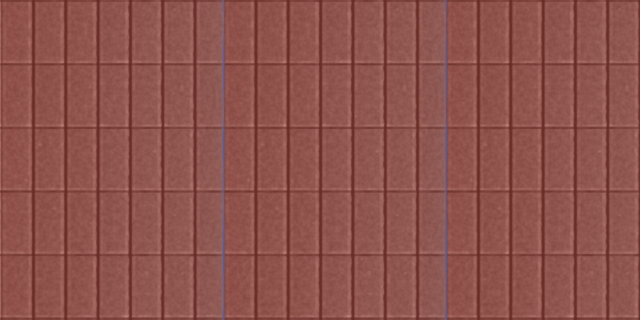
Reproduce this texture procedurally as a WebGL 1 fragment shader.

```glsl
precision highp float;
uniform vec2 u_resolution;

float hash(vec2 p) {
  vec3 q = fract(vec3(p.xyx) * 0.1031);
  q += dot(q, q.yzx + 33.33);
  return fract((q.x + q.y) * q.z);
}

vec2 gradient(vec2 cell) {
  float angle = 6.2832 * hash(cell);
  return vec2(cos(angle), sin(angle));
}

// Gradient noise, roughly -0.7 to 0.7
float noise(vec2 p) {
  vec2 i = floor(p), f = fract(p);
  vec2 u = f * f * f * (f * (f * 6.0 - 15.0) + 10.0);
  vec2 e = vec2(1.0, 0.0);
  float low = mix(dot(gradient(i), f), dot(gradient(i + e), f - e), u.x);
  float high = mix(dot(gradient(i + e.yx), f - e.yx),
                   dot(gradient(i + e.xx), f - e.xx), u.x);
  return mix(low, high, u.y);
}

// Flat-cored line with soft flanks, never thinner than a pixel
float line(float dist, float halfWidth) {
  float w = max(halfWidth, 0.7 / u_resolution.y);
  float d = dist / w;
  return exp(-d * d * (0.5 + 0.5 * d * d));
}

void main() {
  vec2 p = gl_FragCoord.xy / u_resolution.y;

  // Panels of seven columns, the last one cut short by the seam
  const float panelWidth = 0.6953;
  const vec2 pitch = vec2(0.101, 0.1987);
  vec2 local = vec2(mod(p.x - 0.0035, panelWidth), p.y - 0.004);
  float across = local.x / panelWidth;
  vec2 seed = floor(local / pitch) + 17.0;
  vec2 inTile = fract(local / pitch);

  // Clay: slightly redder at the left of a panel, greyer at the right
  vec3 color = mix(vec3(0.563, 0.319, 0.291), vec3(0.565, 0.347, 0.321), across);
  color += 0.006 * (hash(seed) - 0.5);
  color += 0.026 * (inTile.x - 0.5) - 0.008 * (inTile.y - 0.5);

  // Faint mottling, fine grain and small pale chips
  color += 0.010 * noise(local * 22.0 + 30.0);
  color += 0.034 * noise(local * 55.0 + 60.0);
  color += 0.034 * noise(local * 100.0 + 90.0);
  color += 0.045 * smoothstep(0.42, 0.65, noise(local * 45.0 + 12.0));

  // Worn pale rims, strongest along the right and lower edges
  vec2 nearest = floor(local / pitch + 0.5);
  vec2 offset = local - nearest * pitch;
  float wear = 0.8 + 0.9 * noise(local * 32.0 + 70.0);
  color += 0.060 * wear * line(offset.x + 0.0115, 0.0055);
  color += 0.030 * wear * line(offset.x - 0.0115, 0.0045);
  color += 0.060 * wear * line(offset.y - 0.0080, 0.0042);

  // Joints: faint horizontal ones, deep and chipped vertical ones
  float ragged = noise(vec2(nearest.x * 9.0 + 5.3, local.y * 55.0 + 20.0));
  float chipped = 0.4 + 1.2 * hash(vec2(nearest.x, 3.0));
  float depth = 0.62 + 0.4 * noise(vec2(local.x * 40.0, nearest.y * 7.0 + 8.4));
  float rowJoint = depth * line(offset.y, 0.0038);
  float columnJoint = line(offset.x + 0.0014 * ragged * chipped,
                           0.0050 + 0.0012 * ragged * chipped);
  columnJoint *= mix(0.25, 0.92, step(0.5, nearest.x));
  color = mix(color, vec3(0.42, 0.19, 0.165), rowJoint);
  color = mix(color, vec3(0.405, 0.165, 0.14), columnJoint);

  // Bluish seam between panels, with a haze on its left side
  float toSeam = panelWidth - local.x;
  float seamDistance = min(toSeam, local.x);
  float fade = clamp(0.75 + 0.7 * noise(vec2(3.5, local.y * 9.0 + 4.0)), 0.4, 1.0);
  fade *= step(0.1, p.x);
  color = mix(color, vec3(0.54, 0.39, 0.42), 0.6 * fade * exp(-toSeam * 60.0));
  color = mix(color, vec3(0.38, 0.36, 0.53), fade * line(seamDistance, 0.0036));

  gl_FragColor = vec4(clamp(color, 0.0, 1.0), 1.0);
}
```
